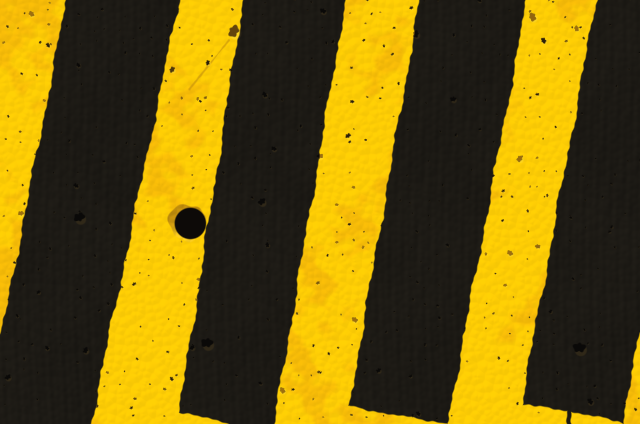
A WebGL 1 fragment shader for this pattern:

```glsl
precision highp float;
// Slanted black hazard stripes painted by hand on pitted yellow concrete.
// Each stripe is a wobbly-edged distance field with its own slope, width and
// lower end; hashed cells scatter the pits and cellular noise gives the grain.

uniform vec2 u_resolution;

vec2 hash2(vec2 p) {
  vec2 q = vec2(dot(p, vec2(127.1, 311.7)), dot(p, vec2(269.5, 183.3)));
  return fract(sin(q) * 43758.55);
}

// Distance to the nearest jittered cell point
float cellular(vec2 p) {
  vec2 id = floor(p);
  float nearest = 2.0;
  for (int y = -1; y <= 1; y++) {
    for (int x = -1; x <= 1; x++) {
      vec2 cell = id + vec2(float(x), float(y));
      nearest = min(nearest, length(cell + hash2(cell) - p));
    }
  }
  return nearest;
}

// Uneven hand-painted border along one direction
float wobble(float t) {
  return 0.0022 * sin(t * 19.0) + 0.0016 * sin(t * 47.0 + 1.3)
       + 0.0011 * sin(t * 113.0 + 2.0 * sin(t * 31.0)) + 0.0007 * sin(t * 271.0);
}

// Broad soft patches, about -1 to 1
float mottle(vec2 p) {
  return 0.5 * sin(p.x * 9.0 + 2.0 * sin(p.y * 7.0))
       + 0.3 * sin(p.y * 23.0 + 3.0 * sin(p.x * 17.0))
       + 0.2 * sin(p.x * 61.0 + 2.0 * sin(p.y * 53.0));
}

float segment(vec2 p, vec2 a, vec2 b) {
  vec2 ab = b - a;
  return length(p - a - ab * clamp(dot(p - a, ab) / dot(ab, ab), 0.0, 1.0));
}

// Signed distance to the black paint, negative inside
float stripes(vec2 p) {
  float d = 1.0;
  for (int i = 0; i < 4; i++) {
    float k = float(i);
    float vary = cos(2.4 * k);
    float left = -0.015 + 0.4165 * k - 0.023 * vary + (0.172 + 0.023 * vary) * p.y;
    left += 0.023 * vary * 0.0;
    float width = 0.238 + 0.014 * vary + 0.014 * p.y;
    float x = p.x - left;
    float end = 0.05 - 0.006 * (3.0 - k) * (3.0 - k) - 0.19 * x;
    float side = max(wobble(p.y + 3.1 * k) - x, x - width - wobble(p.y + 3.1 * k + 1.7));
    d = min(d, max(side, end + wobble(p.x + k) - p.y));
  }
  // Paint drip below the last stripe
  float drip = max(abs(p.x - 1.344 + wobble(p.y)) - 0.005, p.y - 0.04);
  return min(d, drip);
}

// Pits and chips: x = hollow, y = lit lower rim, z = how shallow it is
vec3 pits(vec2 p, float px) {
  vec3 result = vec3(0.0);
  for (int i = 0; i < 3; i++) {
    float k = float(i);
    float size = 0.034 + 0.022 * k + 0.017 * k * k;
    vec2 id = floor(p / size);
    vec2 h = hash2(id + 19.0 * k);
    vec2 g = hash2(id + 57.0 + 7.0 * k);
    vec2 q = p - (id + 0.2 + 0.6 * h) * size;
    float present = step(g.x, 0.36 - 0.05 * k);
    float radius = size * mix(0.035, 0.085, g.y * g.y);
    float a = atan(q.y, q.x);
    float shape = 1.0 + 0.2 * sin(2.0 * a + 6.0 * h.x) + 0.13 * sin(5.0 * a + 6.0 * h.y);
    float hollow = present * (1.0 - smoothstep(-px, px, length(q) - radius * shape));
    vec2 shift = radius * vec2(0.3, -0.5);
    float rim = present * (1.0 - smoothstep(-px, px, length(q - shift) - radius * 1.15));
    float shallow = smoothstep(0.5, 0.9, fract(7.0 * h.x + 3.0 * h.y) + 0.12 * k);
    result.z = mix(result.z, shallow, hollow);
    result.xy = max(result.xy, vec2(hollow, rim));
  }
  return result;
}

void main() {
  vec2 p = gl_FragCoord.xy / u_resolution.y;
  float px = 1.0 / u_resolution.y;

  // Surface grain lit from the upper left
  float grain = cellular(p * 55.0) - cellular(p * 55.0 + vec2(0.15, -0.25));
  float patches = mottle(p) + 0.6 * (cellular(p * 24.0) - 0.5) + 0.5 * smoothstep(0.3, 0.0, p.x);
  vec3 yellow = mix(vec3(0.99, 0.80, 0.02), vec3(0.96, 0.73, 0.03), smoothstep(0.2, 0.7, patches));
  yellow *= 1.0 + 0.09 * grain;

  // Fine scratch in the yellow
  float scratch = segment(p, vec2(0.447, 0.79), vec2(0.54, 0.905)) + 0.3 * wobble(p.y * 2.0);
  yellow = mix(yellow, vec3(0.75, 0.55, 0.05), 0.6 * (1.0 - smoothstep(0.0, 0.002 + px, scratch)));

  // Black coat with faint vertical brush streaks
  float streak = sin(p.x * 310.0 + 3.0 * sin(p.y * 5.0)) * sin(p.x * 87.0 + p.y * 9.0);
  vec3 black = vec3(0.11, 0.10, 0.08) * (1.0 + 0.07 * streak + 0.18 * grain + 0.06 * mottle(p * 1.7));

  float paint = 1.0 - smoothstep(-px, px, stripes(p));
  vec3 color = mix(yellow, black, paint);

  // Pits
  vec3 pit = pits(p, px);
  color = mix(color, mix(vec3(0.99, 0.84, 0.16), vec3(0.22, 0.18, 0.10), paint), 0.7 * pit.y);
  vec3 hollow = mix(vec3(0.17, 0.12, 0.04), vec3(0.62, 0.43, 0.06), pit.z);
  color = mix(color, mix(hollow, vec3(0.04, 0.035, 0.03), paint), pit.x);

  // Drilled hole with a chipped, brighter lower lip
  vec2 q = p - vec2(0.449, 0.473);
  float a = atan(q.y, q.x);
  float lip = length(q + vec2(0.008, -0.003)) - 0.043 - 0.003 * sin(3.0 * a) - 0.002 * sin(7.0 * a);
  vec3 chipped = mix(vec3(0.98, 0.80, 0.12), vec3(0.75, 0.55, 0.05), smoothstep(-0.03, 0.03, q.y - 0.4 * q.x));
  color = mix(color, chipped * (1.0 + 0.2 * grain), 1.0 - smoothstep(-px, px, lip));
  color = mix(color, vec3(0.05, 0.04, 0.03), 1.0 - smoothstep(-px, px, length(q) - 0.037));

  gl_FragColor = vec4(color, 1.0);
}
```
